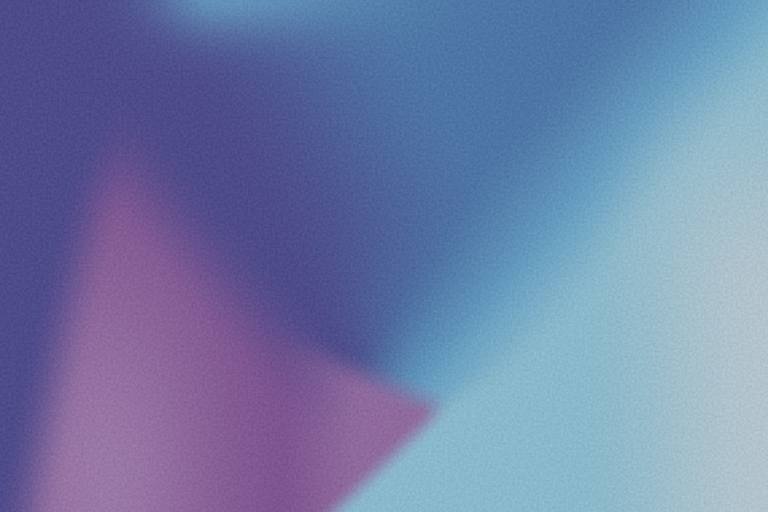
Give the GLSL for this background, as a Shadertoy shader.

```glsl
// Soft abstract gradient: indigo and blue fields, a mauve peak rising at the
// lower left and a pale cyan sweep at the right. Each field is a colour blended
// over the last through feathered half-planes; fine gradient noise adds grain.

#define INDIGO  vec3(0.305, 0.295, 0.545)
#define BLUE    vec3(0.305, 0.460, 0.650)
#define SKY     vec3(0.400, 0.620, 0.755)
#define CYAN    vec3(0.540, 0.722, 0.795)
#define SILVER  vec3(0.700, 0.765, 0.800)
#define MAGENTA vec3(0.485, 0.315, 0.555)
#define MAUVE   vec3(0.600, 0.470, 0.650)
#define GRAIN_SCALE  190.0
#define GRAIN_AMOUNT 0.07

// Signed distance to the line a-b, positive on the right of its direction.
float rightOf(vec2 p, vec2 a, vec2 b) {
    vec2 dir = normalize(b - a);
    return dot(p - a, vec2(dir.y, -dir.x));
}

// Elliptical falloff, one at its centre.
float glow(vec2 p, vec2 centre, vec2 radius) {
    vec2 q = (p - centre) / radius;
    return exp(-dot(q, q));
}

vec2 latticeGradient(vec2 cell) {
    vec3 h = fract(cell.xyx * vec3(0.1031, 0.1030, 0.0973));
    h += dot(h, h.yzx + 33.33);
    float angle = 6.2832 * fract((h.x + h.y) * h.z);
    return vec2(cos(angle), sin(angle));
}

float gradientNoise(vec2 p) {
    vec2 i = floor(p), f = p - i;
    vec2 u = f * f * f * (f * (f * 6.0 - 15.0) + 10.0);
    vec2 e = vec2(1.0, 0.0);
    float low = mix(dot(latticeGradient(i), f),
                    dot(latticeGradient(i + e), f - e), u.x);
    float high = mix(dot(latticeGradient(i + e.yx), f - e.yx),
                     dot(latticeGradient(i + 1.0), f - 1.0), u.x);
    return mix(low, high, u.y);
}

void mainImage(out vec4 fragColor, in vec2 fragCoord) {
    // Canvas units: x runs 0 to 1.5, y runs 0 to 1.
    vec2 p = fragCoord / iResolution.xy * vec2(1.5, 1.0);

    // Blue field over indigo; its feather narrows toward the bottom.
    float blueSide = rightOf(p, vec2(0.645, 0.414), vec2(0.35, 0.96));
    float feather = mix(0.10, 0.40, smoothstep(0.25, 0.65, p.y));
    vec3 col = mix(INDIGO, BLUE, smoothstep(-0.05, feather, blueSide));

    // Light along the top edge, with a longer tail to the right.
    float tail = p.x < 0.43 ? 0.13 : 0.30;
    col = mix(col, SKY, 0.9 * glow(p, vec2(0.43, 1.02), vec2(tail, 0.09)));

    // Diagonal rise from blue through sky to cyan.
    float bright = rightOf(p, vec2(0.84, 0.277), vec2(1.445, 1.0));
    float spread = mix(0.13, 0.19, smoothstep(0.3, 0.7, p.y));
    col = mix(col, SKY, smoothstep(-spread, 0.05, bright));
    col = mix(col, CYAN, smoothstep(-0.02, 0.16, bright));

    // Mauve peak: curved left flank, sloping right flank and a lower lobe.
    float flankX = 0.035 + 0.2 * p.y + 0.13 * pow(p.y, 4.0);
    float slope = rightOf(p, vec2(0.293, 0.746), vec2(0.674, 0.297));
    float peak = smoothstep(-0.05, 0.08, p.x - flankX)
               * smoothstep(-0.02, 0.18, slope);
    float lobeTop = rightOf(p, vec2(0.674, 0.297), vec2(0.86, 0.219));
    float lobe = smoothstep(-0.025, 0.05, lobeTop)
               * smoothstep(0.48, 0.72, p.x)
               * (1.0 - smoothstep(0.82, 0.92, p.x));
    float paleness = glow(p, vec2(0.20, 0.06), vec2(0.23, 0.44));
    paleness = max(paleness, 0.65 * smoothstep(0.50, 0.72, p.x));
    vec3 warm = mix(MAGENTA, MAUVE, paleness);
    col = mix(col, warm, 1.0 - (1.0 - peak) * (1.0 - lobe));

    // Lower cyan sweep bounded by two lines that meet at a bend.
    vec2 bend = vec2(0.87, 0.219);
    float sweep = min(rightOf(p, vec2(0.664, 0.023), bend),
                      rightOf(p, bend, vec2(1.17, 0.395)));
    float softness = 0.035 + 0.08 * smoothstep(0.85, 1.2, p.x);
    col = mix(col, CYAN, smoothstep(-0.5 * softness, softness, sweep));

    // Silver fade into the right edge.
    float fade = smoothstep(1.12, 1.5, p.x) * (1.0 - smoothstep(0.4, 0.95, p.y));
    col = mix(col, SILVER, fade);

    // Grain, slightly different in each channel.
    vec2 g = p * GRAIN_SCALE;
    float shared = gradientNoise(g);
    vec3 tint = vec3(gradientNoise(g + 37.3), gradientNoise(g + 71.7),
                     gradientNoise(g + 113.1));
    col += GRAIN_AMOUNT * (0.6 * shared + 0.5 * tint);

    fragColor = vec4(clamp(col, 0.0, 1.0), 1.0);
}
```
